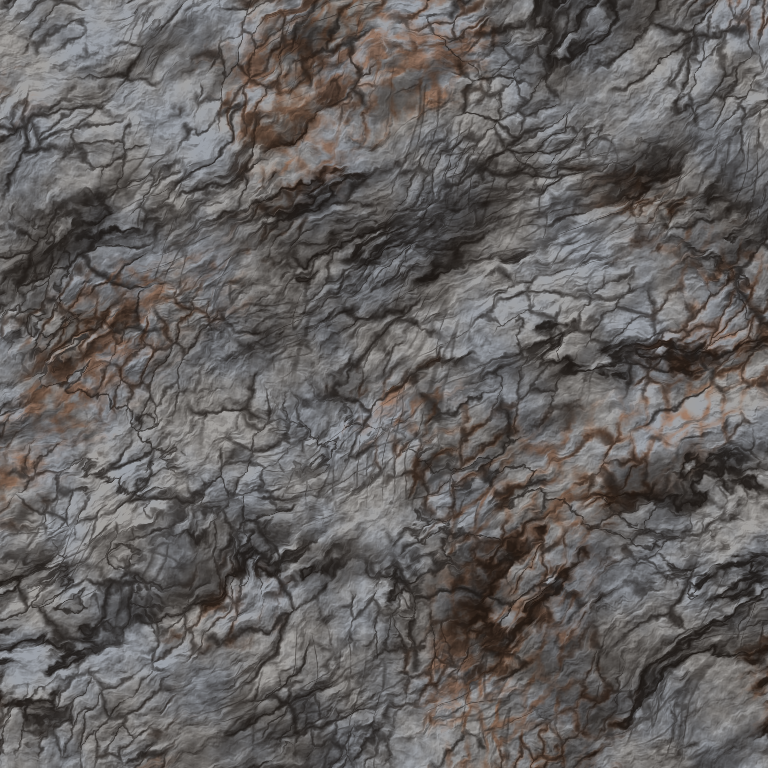
Write a WebGL 2 fragment shader that draws this texture.

```glsl
#version 300 es
precision highp float;

uniform vec2 u_resolution;
out vec4 fragColor;

// Palette
const vec3 DARK = vec3(0.09, 0.073, 0.063);
const vec3 PALE = vec3(0.572, 0.577, 0.589);
const vec3 RUST = vec3(0.48, 0.30, 0.19);
const vec3 WARM_TINT = vec3(1.025, 0.998, 0.96);
const vec3 COOL_TINT = vec3(0.98, 1.0, 1.025);

// Structure
const float GRAIN_ANGLE = 0.52;
const float STEEP_ANGLE = 1.05;
const float CROSS_ANGLE = -0.75;
const vec2 BLOCK_SCALE = vec2(9.0, 19.0);
const vec2 SLAB_SCALE = vec2(19.0, 42.0);
const float BEND = 0.13;
const float JITTER = 0.018;

// Shading
const vec2 LIGHT = vec2(-0.5, 0.86);
const float LIGHT_STEP = 0.002;
const float LIGHT_GAIN = 0.015;
const float BASE_TONE = 0.88;
const float BROAD_TONE = 0.75;
const float FACET_TONE = 0.2;
const float SPECKLE = 0.46;
const float STAIN_DEPTH = 0.42;
const float CRACK_DEPTH = 0.86;

struct Rock {
    float height;
    float crack;
    float shadow;
    float facet;
    float rust;
};

vec2 hash2(vec2 p) {
    vec3 a = fract(p.xyx * vec3(0.1031, 0.1030, 0.0973));
    a += dot(a, a.yzx + 33.33);
    return fract((a.xx + a.yz) * a.zy);
}

float cornerSlope(vec2 cell, vec2 offset) {
    float angle = 6.2832 * hash2(cell).x;
    return dot(vec2(cos(angle), sin(angle)), offset);
}

float gradientNoise(vec2 p) {
    vec2 i = floor(p), f = fract(p);
    vec2 s = f * f * f * (f * (f * 6.0 - 15.0) + 10.0);
    vec2 e = vec2(1.0, 0.0);
    float low = mix(cornerSlope(i, f), cornerSlope(i + e, f - e), s.x);
    float high = mix(cornerSlope(i + e.yx, f - e.yx), cornerSlope(i + 1.0, f - 1.0), s.x);
    return mix(low, high, s.y);
}

float fbm(vec2 p, int octaves) {
    float sum = 0.0, amplitude = 0.5;
    for (int i = 0; i < octaves; i++) {
        sum += amplitude * gradientNoise(p);
        p = p * 2.03 + 7.3;
        amplitude *= 0.5;
    }
    return sum;
}

vec2 rotate(vec2 p, float angle) {
    float c = cos(angle), s = sin(angle);
    return vec2(c * p.x + s * p.y, c * p.y - s * p.x);
}

// x: distance to the cell border, y: random value of the cell
vec2 cellular(vec2 p) {
    vec2 i = floor(p), f = fract(p), nearest = vec2(8.0);
    float id = 0.0;
    for (int k = 0; k < 9; k++) {
        vec2 cell = vec2(k % 3 - 1, k / 3 - 1);
        vec2 d = cell + hash2(i + cell) - f;
        if (dot(d, d) < dot(nearest, nearest)) {
            nearest = d;
            id = hash2(i + cell + 57.0).x;
        }
    }
    float edge = 1.0;
    for (int k = 0; k < 9; k++) {
        vec2 cell = vec2(k % 3 - 1, k / 3 - 1);
        vec2 d = cell + hash2(i + cell) - f;
        vec2 gap = d - nearest;
        if (dot(gap, gap) > 0.0001) edge = min(edge, dot(0.5 * (nearest + d), normalize(gap)));
    }
    return vec2(edge, id);
}

float line(float d, float width) {
    return 1.0 - smoothstep(0.0, width, abs(d));
}

Rock rockAt(vec2 uv) {
    vec2 bend = vec2(fbm(uv * 2.6 + 3.1, 3), fbm(uv * 2.6 + 41.7, 3));
    vec2 jitter = vec2(fbm(uv * 36.0, 4), fbm(uv * 36.0 + 19.0, 4));
    vec2 p = uv + BEND * bend + JITTER * jitter;
    vec2 nearlyStraight = uv + BEND * bend + 0.3 * JITTER * jitter;
    vec2 grain = rotate(p, GRAIN_ANGLE);
    vec2 steep = rotate(p, STEEP_ANGLE);
    float rough = fbm(grain * vec2(18.0, 44.0) + 15.0, 4);

    // Fractured blocks and thin slabs, cracks of uneven width
    float blockGate = smoothstep(-0.15, 0.2, gradientNoise(uv * 7.0 + 5.0) + 0.7 * rough);
    float slabGate = smoothstep(-0.15, 0.2, gradientNoise(uv * 8.0 + 31.0) + 0.7 * rough);
    vec2 block = cellular(grain * BLOCK_SCALE);
    vec2 slab = cellular(steep * SLAB_SCALE);
    float unevenness = clamp(1.0 + 3.0 * rough, 0.4, 1.8);
    float crack = 0.85 * blockGate * line(block.x, 0.075 * unevenness);
    crack = max(crack, 0.68 * slabGate * line(slab.x, 0.12 * unevenness));

    // Long ledges with a shaded underside, and a few crossing fissures
    float ledge = fbm(grain * vec2(1.3, 5.0) + 2.7, 5) + 0.28 * rough;
    float ledgeGate = smoothstep(-0.15, 0.15, gradientNoise(uv * 3.0 + 12.0) + 0.3 * rough);
    crack = max(crack, ledgeGate * line(ledge, 0.06));
    float shadow = ledgeGate * line(ledge - 0.06, 0.15);
    float fissure = fbm(rotate(p, CROSS_ANGLE) * vec2(2.0, 6.0) + 8.4, 5) + 0.25 * rough;
    float fissureGate = smoothstep(0.0, 0.3, gradientNoise(uv * 4.0 + 53.0));
    crack = max(crack, 0.8 * fissureGate * line(fissure, 0.03));

    // Hairlines
    float hairGate = smoothstep(-0.1, 0.3, gradientNoise(uv * 6.0 + 71.0) + 0.6 * rough);
    float hair = line(fbm(rotate(nearlyStraight, 0.4) * vec2(7.0, 36.0), 2), 0.045);
    hair = max(hair, line(fbm(rotate(nearlyStraight, 1.25) * vec2(5.0, 30.0) + 9.0, 2), 0.04));
    crack = max(crack, 0.5 * hairGate * hair);

    float height = 0.45 * fbm(grain * vec2(11.0, 21.0), 5);
    height += 0.13 * blockGate * smoothstep(0.0, 0.3, block.x);
    height += 0.05 * slabGate * smoothstep(0.0, 0.3, slab.x);

    float facet = blockGate * (block.y - 0.5) + 0.7 * slabGate * (slab.y - 0.5);
    float rustZone = smoothstep(0.02, 0.3, gradientNoise(uv * 3.7 + 88.0) + 0.4 * rough);
    float rust = rustZone * max(line(ledge, 0.1), 0.7 * line(slab.x, 0.25));
    return Rock(height, crack, shadow, facet, rust);
}

void main() {
    vec2 uv = gl_FragCoord.xy / u_resolution.y;
    vec2 bedding = rotate(uv, GRAIN_ANGLE);
    Rock rock = rockAt(uv);
    float slope = (rock.height - rockAt(uv + LIGHT * LIGHT_STEP).height) / LIGHT_STEP;

    // Weathered tone, facets, speckle and stains
    float tone = BASE_TONE + clamp(slope * LIGHT_GAIN, -0.3, 0.2);
    tone += BROAD_TONE * fbm(bedding * vec2(2.3, 4.2) + 23.0, 2);
    tone += FACET_TONE * rock.facet;
    tone += SPECKLE * fbm(uv * 75.0, 3);
    float stain = smoothstep(0.03, 0.26, fbm(bedding * vec2(5.0, 12.0) + 37.0, 6));
    tone *= 1.0 - STAIN_DEPTH * stain;
    tone *= 1.0 - 0.36 * rock.shadow;
    tone *= 1.0 - CRACK_DEPTH * rock.crack;

    vec3 color = mix(DARK, PALE, clamp(tone, 0.0, 1.1));
    float warmth = smoothstep(-0.25, 0.25, fbm(uv * 10.0 + 47.0, 5));
    color *= mix(COOL_TINT, WARM_TINT, warmth);
    float rust = clamp(rock.rust * (0.6 + 1.8 * fbm(uv * 38.0 + 11.0, 3)), 0.0, 0.6);
    color = mix(color, RUST * (0.25 + 0.8 * tone), rust);
    fragColor = vec4(color, 1.0);
}
```
